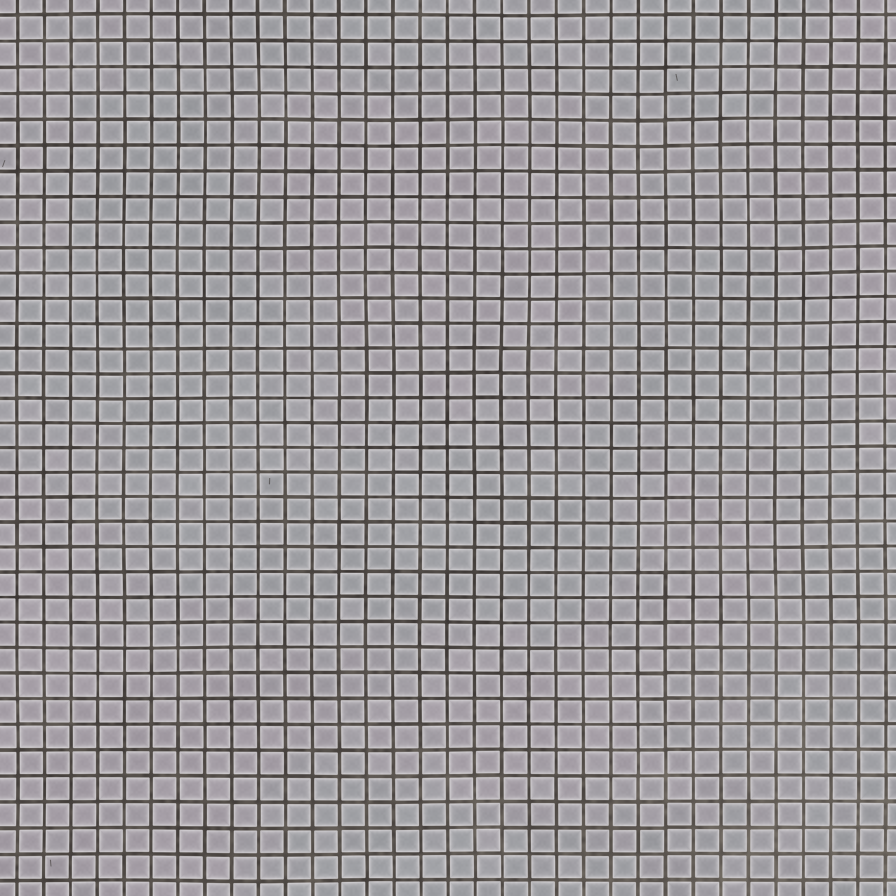
This texture is drawn by a WebGL 2 fragment shader. Its source:

```glsl
#version 300 es
precision highp float;
// Wall of small glazed mosaic tiles with dark, uneven grout between them.
// A gently warped grid gives each tile a rounded-box distance, which drives
// its pale rim, greyer centre and grout; noise adds tint, wear and specks.

uniform vec2 u_resolution;
out vec4 fragColor;

const vec2  TILE_COUNT   = vec2(33.03, 35.15);
const vec2  GRID_PHASE   = vec2(0.645, 0.595);
const vec2  GRID_BOW     = vec2(0.0045, 0.0046);  // slow drift of the lines
const float WOBBLE       = 0.0022;                // small local drift
const float SHEET_COLS   = 6.0;                   // columns per laid sheet
const float SHEET_SLIP   = 0.0016;                // vertical slip of sheets
const float GROUT_HALF   = 0.0019;
const float CORNER       = 0.0012;
const float RIM_FALLOFF  = 0.0026;
const float EDGE_SOFT    = 0.0009;
const float SPECK_CHANCE = 0.008;
const float PI           = 3.14159;

const vec3 CENTRE_COOL = vec3(0.600, 0.605, 0.622);
const vec3 CENTRE_PINK = vec3(0.630, 0.602, 0.635);
const vec3 RIM_COLOR   = vec3(0.850, 0.840, 0.850);
const vec3 GROUT_DARK  = vec3(0.235, 0.215, 0.205);
const vec3 GROUT_PALE  = vec3(0.440, 0.415, 0.385);

float hash(vec2 p) {
    vec3 q = fract(vec3(p.xyx) * 0.1031);
    q += dot(q, q.yzx + 33.33);
    return fract((q.x + q.y) * q.z);
}

float noise(vec2 p) {
    vec2 i = floor(p), f = fract(p);
    f = f * f * (3.0 - 2.0 * f);
    return mix(mix(hash(i), hash(i + vec2(1, 0)), f.x),
               mix(hash(i + vec2(0, 1)), hash(i + vec2(1, 1)), f.x), f.y);
}

float roundedBox(vec2 p, vec2 halfSize, float radius) {
    vec2 d = abs(p) - halfSize + radius;
    return length(max(d, 0.0)) + min(max(d.x, d.y), 0.0) - radius;
}

// Canvas position to grid position, in units of one tile
vec2 gridPosition(vec2 p) {
    vec2 w = p + vec2(GRID_BOW.x * sin(PI * p.x), -GRID_BOW.y * sin(2.0 * PI * p.y));
    w += WOBBLE * (vec2(noise(p * 7.0 + 20.0), noise(p * 7.0 + 60.0)) - 0.5);
    vec2 grid = w * TILE_COUNT - GRID_PHASE;
    float sheet = floor(grid.x / SHEET_COLS);
    grid.y += SHEET_SLIP * TILE_COUNT.y * (hash(vec2(sheet + 9.0, 4.0)) - 0.5);
    return grid;
}

void main() {
    vec2 p = gl_FragCoord.xy / u_resolution;
    float soft = max(EDGE_SOFT, 0.6 / min(u_resolution.x, u_resolution.y));

    // Tile: id, local position in canvas units, slight misplacement
    vec2 grid = gridPosition(p);
    vec2 id = floor(grid) + 50.0;
    vec2 cell = 1.0 / TILE_COUNT;
    vec2 local = (fract(grid) - 0.5) * cell;
    vec2 jitter = vec2(hash(id + 3.1), hash(id + 7.7)) - 0.5;
    float groutHalf = GROUT_HALF + 0.0005 * (noise(p * 12.0 + 5.0) - 0.5);
    float d = roundedBox(local - jitter * 0.0006, 0.5 * cell - groutHalf, CORNER);

    // Glaze: patchy tint, per-tile brightness, pale rim
    float tint = noise(p * 5.0 + 11.0) * 0.75 + hash(id + 1.3) * 0.25;
    vec3 glaze = mix(CENTRE_COOL, CENTRE_PINK, smoothstep(0.25, 0.75, tint));
    glaze += 0.03 * (hash(id) - 0.5) + 0.03 * (noise(p * 4.0) - 0.5);
    float rim = exp(min(d, 0.0) / RIM_FALLOFF);
    rim *= 0.88 + 0.24 * noise(p * 90.0);
    glaze = mix(glaze, RIM_COLOR, clamp(rim, 0.0, 1.0));
    glaze += 0.022 * (noise(p * 380.0) - 0.5);

    // Specks: short dark nicks on a few tiles
    vec2 nick = local - jitter * cell * 0.5;
    nick.x += nick.y * (hash(id + 5.5) - 0.5);
    float nickDist = roundedBox(nick, vec2(0.0005, 0.0035), 0.0005);
    float hasNick = step(hash(id + 15.2), SPECK_CHANCE);
    glaze = mix(glaze, GROUT_DARK, 0.7 * hasNick * (1.0 - smoothstep(-soft, soft, nickDist)));

    // Grout: mottled, paler and sandier toward the lower right
    float mottle = 0.6 * noise(p * 160.0) + 0.4 * noise(p * 15.0 + 30.0);
    float sandy = smoothstep(0.75, 1.4, p.x + 1.0 - p.y - 0.4);
    vec3 grout = mix(GROUT_DARK, GROUT_PALE, clamp(mottle * 0.9 + 0.4 * sandy - 0.1, 0.0, 1.0));

    fragColor = vec4(mix(glaze, grout, smoothstep(-soft, soft, d)), 1.0);
}
```
